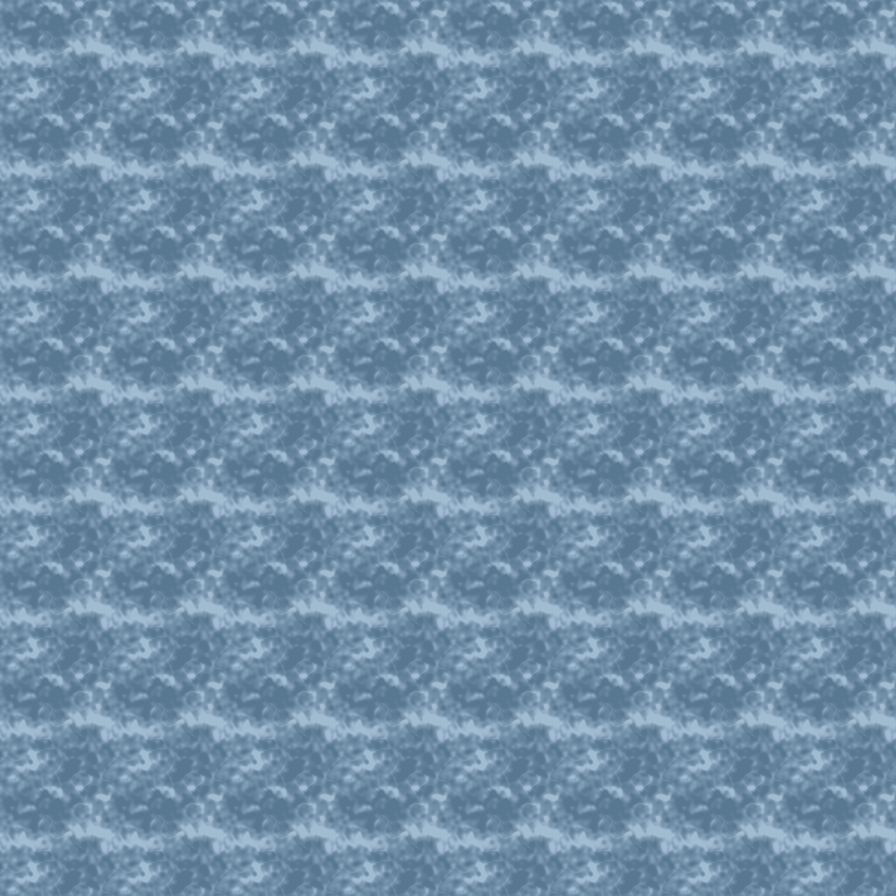
A three.js fragment shader for this texture:

```glsl
// Mottled blue water: one cloudy tile repeated 8 by 8, identical in every cell.
// Soft blobs, hooks and a streak set the large forms; wrapped cellular splats
// add the mottling, and the summed height picks a colour from a four-step ramp.

varying vec2 vUv;

const float REPEATS = 8.0;
const float TAU = 6.2831853;
const vec3 DEEP  = vec3(0.345, 0.468, 0.570);
const vec3 MID   = vec3(0.415, 0.535, 0.630);
const vec3 LIGHT = vec3(0.505, 0.615, 0.712);
const vec3 FOAM  = vec3(0.630, 0.735, 0.820);

vec3 hash3(vec2 cell, float seed) {
  vec3 k = cell.x * vec3(12.99, 39.35, 73.16) + cell.y * vec3(78.23, 11.14, 52.24);
  return fract(sin(k + seed) * 4375.85);
}

// Shortest offset between two points of a tile that wraps at 1.
vec2 wrapDelta(vec2 p, vec2 center) {
  vec2 d = p - center;
  return d - floor(d + 0.5);
}

// Signed soft spots, one per cell, on a wrapped grid of n by n cells.
float splats(vec2 p, float n, float seed) {
  vec2 g = p * n;
  vec2 base = floor(g);
  float sum = 0.0;
  for (int j = -1; j <= 1; j++) {
    for (int i = -1; i <= 1; i++) {
      vec2 cell = base + vec2(float(i), float(j));
      vec3 h = hash3(mod(cell, n), seed);
      vec2 d = g - cell - h.xy;
      float fall = max(0.0, 1.0 - dot(d, d));
      sum += (2.0 * h.z - 1.0) * fall * fall * fall;
    }
  }
  return sum;
}

float bell(float x) {
  return exp(-x * x);
}

float blob(vec2 p, vec2 center, vec2 radius) {
  return bell(length(wrapDelta(p, center) / radius));
}

// Part of a soft ring, brightest on the side that faces dir.
float hook(vec2 p, vec2 center, float radius, float width, vec2 dir) {
  vec2 d = wrapDelta(p, center);
  float len = length(d);
  float facing = dot(d, normalize(dir)) / max(len, 0.001);
  return bell((len - radius) / width) * smoothstep(-0.4, 0.4, facing);
}

float streak(vec2 p, vec2 center, vec2 halfSpan, float width) {
  vec2 d = wrapDelta(p, center);
  float along = clamp(dot(d, halfSpan) / dot(halfSpan, halfSpan), -1.0, 1.0);
  return bell(length(d - along * halfSpan) / width);
}

// Large light and dark forms of one tile.
float forms(vec2 p) {
  // Wavy band across the tile, its bright crest and the cluster above
  float h = 0.34 * bell(wrapDelta(p, vec2(0.0, 0.52 + 0.05 * sin(TAU * (p.x - 0.55)))).y / 0.08);
  h += 0.66 * blob(p, vec2(0.80, 0.59), vec2(0.20, 0.075));
  h += 0.36 * blob(p, vec2(0.24, 0.46), vec2(0.22, 0.06));
  h += 0.26 * blob(p, vec2(0.83, 0.76), vec2(0.11, 0.09));
  h += 0.42 * blob(p, vec2(0.84, 0.90), vec2(0.18, 0.065));

  // Dark hollows around the band
  h -= 0.50 * blob(p, vec2(0.51, 0.485), vec2(0.07, 0.04));
  h -= 0.48 * blob(p, vec2(0.74, 0.44), vec2(0.12, 0.045));
  h -= 0.26 * blob(p, vec2(0.32, 0.74), vec2(0.26, 0.14));
  h -= 0.24 * blob(p, vec2(0.60, 0.25), vec2(0.24, 0.15));

  // Paired prongs, pale spots and wisps
  for (int i = 0; i < 2; i++) {
    float side = 2.0 * float(i) - 1.0;
    h += 0.50 * hook(p, vec2(0.84 + 0.09 * side, 0.94), 0.055, 0.024, vec2(side, -0.5));
    h += 0.50 * blob(p, vec2(0.80 + 0.08 * side, 0.22), vec2(0.035, 0.055));
    h += 0.50 * hook(p, vec2(0.44 + 0.05 * side, 0.92), 0.045, 0.021, vec2(0.6, 0.8));
  }

  // Curl and bright streak
  h += 0.72 * hook(p, vec2(0.21, 0.235), 0.095, 0.034, vec2(0.75, -0.65));
  h += 0.34 * blob(p, vec2(0.14, 0.33), vec2(0.09, 0.05));
  return h + 0.78 * streak(p, vec2(0.26, 0.77), vec2(0.055, 0.018), 0.032);
}

vec3 ramp(float t) {
  float s = 3.0 * clamp(t, 0.0, 1.0);
  vec3 c = mix(DEEP, MID, min(s, 1.0));
  c = mix(c, LIGHT, clamp(s - 1.0, 0.0, 1.0));
  return mix(c, FOAM, clamp(s - 2.0, 0.0, 1.0));
}

void main() {
  vec2 p = fract(vUv * REPEATS);

  // Layered sines bend the forms into ragged edges
  vec2 bend = sin(TAU * (p.yx * vec2(4.0, 5.0) + vec2(0.1, 0.6)))
            + 0.6 * sin(TAU * (p.yx * 9.0 + p * 4.0));
  float height = 0.27 + forms(p + 0.012 * bend);

  // Mottling with pale curling rims, down to fine grain
  float patches = splats(p + 0.008 * bend, 7.0, 1.7);
  height += 0.30 * patches + 0.22 * bell((patches - 0.15) / 0.10);
  height += 0.42 * splats(p, 13.0, 4.3);
  height += 0.36 * splats(p, 23.0, 8.1);

  gl_FragColor = vec4(ramp(height), 1.0);
}
```
